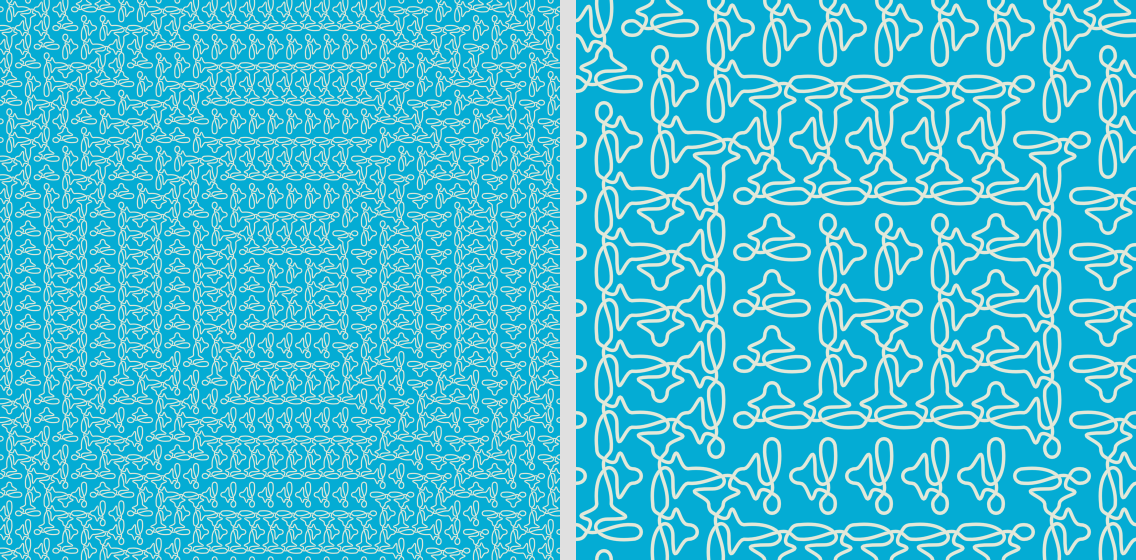
Left: the whole. Right: its middle third, enlarged.
Give the GLSL for this pattern, as a WebGL 2 fragment shader.

```glsl
#version 300 es
precision highp float;

uniform vec2 u_resolution;
out vec4 fragColor;

float segmentDistance(vec2 p, vec2 a, vec2 b) {
    vec2 ab = b - a;
    float along = clamp(dot(p - a, ab) / dot(ab, ab), 0.0, 1.0);
    return length(p - a - ab * along);
}

// Distance to a cubic curve, sampled as short chords
float curveDistance(vec2 p, vec2 a, vec2 b, vec2 c, vec2 d) {
    float nearest = 1e3;
    vec2 previous = a;
    for (int i = 1; i <= 12; i++) {
        float t = float(i) / 12.0;
        float s = 1.0 - t;
        vec2 point = s * s * s * a + 3.0 * s * s * t * b + 3.0 * s * t * t * c + t * t * t * d;
        nearest = min(nearest, segmentDistance(p, previous, point));
        previous = point;
    }
    return nearest;
}

// Looping thread: two strands meet every edge at right angles
float threadDistance(vec2 p) {
    // Strand running from side to side
    float d = curveDistance(p, vec2(-0.5, -0.13), vec2(-0.2, -0.15), vec2(0.02, 0.01), vec2(0.21, 0.01));
    d = min(d, curveDistance(p, vec2(0.21, 0.01), vec2(0.36, 0.01), vec2(0.38, -0.13), vec2(0.5, -0.13)));

    // Long loop, its tail sweeping wide to the left
    d = min(d, curveDistance(p, vec2(-0.5, 0.13), vec2(-0.2, 0.16), vec2(0.02, 0.1), vec2(0.12, -0.02)));
    d = min(d, curveDistance(p, vec2(0.12, -0.02), vec2(0.2, -0.115), vec2(0.1, -0.23), vec2(-0.06, -0.23)));
    d = min(d, curveDistance(p, vec2(-0.06, -0.23), vec2(-0.75, -0.23), vec2(-0.13, -0.36), vec2(-0.13, -0.5)));

    // Small loop, its tail sweeping wide to the right
    d = min(d, curveDistance(p, vec2(0.5, 0.13), vec2(0.36, 0.13), vec2(0.35, 0.06), vec2(0.3, -0.01)));
    d = min(d, curveDistance(p, vec2(0.3, -0.01), vec2(0.25, -0.08), vec2(0.2, -0.2), vec2(0.3, -0.23)));
    d = min(d, curveDistance(p, vec2(0.3, -0.23), vec2(0.62, -0.325), vec2(0.13, -0.34), vec2(0.13, -0.5)));

    // Cap on the remaining edge
    return min(d, curveDistance(p, vec2(-0.13, 0.5), vec2(-0.13, 0.28), vec2(0.13, 0.28), vec2(0.13, 0.5)));
}

void main() {
    vec2 grid = gl_FragCoord.xy / u_resolution * 30.0;
    vec2 cell = floor(grid);
    vec2 local = fract(grid) - 0.5;

    // Each circular ring of cells turns a further quarter
    float ring = floor(length(cell - vec2(15.0, 14.0)) + 0.001);
    float angle = mod(ring, 4.0) * 1.570796;
    float c = cos(angle);
    float s = sin(angle);
    local = vec2(c * local.x + s * local.y, c * local.y - s * local.x);

    // Smooth stroke over the flat ground
    float pixel = 30.0 / min(u_resolution.x, u_resolution.y);
    float stroke = 1.0 - smoothstep(-0.7 * pixel, 0.7 * pixel, threadDistance(local) - 0.031);
    vec3 ground = vec3(0.015, 0.675, 0.83);
    vec3 cream = vec3(0.89, 0.91, 0.85);
    fragColor = vec4(mix(ground, cream, stroke), 1.0);
}
```
